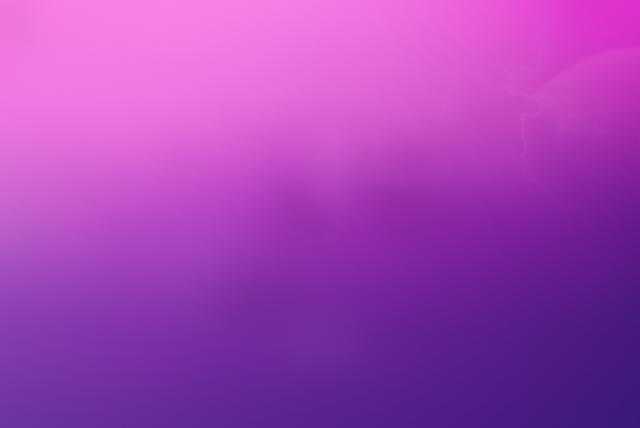
Reproduce this background procedurally as a WebGL 1 fragment shader.

```glsl
precision highp float;
// Soft magenta-to-indigo haze. Three vertical colour ramps are blended across
// the canvas, bent by low-contrast noise, then shaded with broad smoky patches
// and fine curling wisps beneath an arc at the upper right.

uniform vec2 u_resolution;

float hash(vec2 p) {
  vec3 q = fract(vec3(p.xyx) * 0.1031);
  q += dot(q, q.yzx + 33.33);
  return fract((q.x + q.y) * q.z);
}

float noise(vec2 p) {
  vec2 i = floor(p);
  vec2 f = fract(p);
  f = f * f * (3.0 - 2.0 * f);
  float low = mix(hash(i), hash(i + vec2(1.0, 0.0)), f.x);
  float high = mix(hash(i + vec2(0.0, 1.0)), hash(i + 1.0), f.x);
  return mix(low, high, f.y);
}

// Layered noise, centred on zero.
float fbm(vec2 p) {
  float sum = 0.0;
  float gain = 0.5;
  for (int i = 0; i < 5; i++) {
    sum += gain * (noise(p) - 0.5);
    p = mat2(1.6, 1.2, -1.2, 1.6) * p + 7.3;
    gain *= 0.5;
  }
  return sum;
}

// Five evenly spaced colours, joined by overlapping smooth steps.
vec3 ramp(float y, vec3 c0, vec3 c1, vec3 c2, vec3 c3, vec3 c4) {
  vec3 c = c0;
  c += (c1 - c0) * smoothstep(-0.05, 0.30, y);
  c += (c2 - c1) * smoothstep(0.20, 0.55, y);
  c += (c3 - c2) * smoothstep(0.45, 0.80, y);
  c += (c4 - c3) * smoothstep(0.70, 1.05, y);
  return c;
}

// Soft elliptical patch, one at its centre.
float patchAt(vec2 p, vec2 centre, vec2 radius) {
  vec2 d = (p - centre) / radius;
  return exp(-dot(d, d));
}

vec3 backdrop(vec2 p) {
  vec3 left = ramp(p.y, vec3(0.42, 0.20, 0.62), vec3(0.54, 0.25, 0.70),
    vec3(0.77, 0.39, 0.81), vec3(0.94, 0.47, 0.88), vec3(0.97, 0.47, 0.88));
  vec3 middle = ramp(p.y, vec3(0.34, 0.13, 0.55), vec3(0.44, 0.15, 0.61),
    vec3(0.65, 0.20, 0.72), vec3(0.88, 0.40, 0.84), vec3(0.96, 0.48, 0.89));
  vec3 right = ramp(p.y, vec3(0.22, 0.10, 0.47), vec3(0.27, 0.10, 0.48),
    vec3(0.40, 0.10, 0.55), vec3(0.69, 0.17, 0.68), vec3(0.88, 0.18, 0.80));
  // Smooth quadratic blend through the three columns.
  float x = clamp(p.x, 0.0, 1.0);
  return left * (1.0 - x) * (1.0 - 2.0 * x) + middle * 4.0 * x * (1.0 - x)
    + right * x * (2.0 * x - 1.0);
}

// Thin curling filaments from the ridges of warped noise.
float filaments(vec2 p) {
  vec2 bend = vec2(fbm(p * 3.0), fbm(p * 3.0 + 19.0));
  float ridge = abs(fbm(p * vec2(4.0, 6.0) + bend * 3.0));
  return exp(-ridge * 22.0);
}

void main() {
  vec2 uv = gl_FragCoord.xy / u_resolution;
  vec2 p = vec2(uv.x * u_resolution.x / u_resolution.y, uv.y);

  // Cloudy displacement, strongest around the centre.
  float haze = fbm(p * 3.2 + 4.0);
  float cloudy = patchAt(uv, vec2(0.58, 0.62), vec2(0.45, 0.38));
  vec2 drift = vec2(fbm(p * 2.5 + 11.0), haze) * (0.03 + 0.07 * cloudy);
  vec3 colour = backdrop(uv + drift);

  // Broad shadows and pale plumes.
  vec2 q = uv + 2.0 * drift;
  float shade = 0.06 * patchAt(q, vec2(0.48, 0.48), vec2(0.06, 0.08))
    + 0.07 * patchAt(q, vec2(0.64, 0.54), vec2(0.09, 0.09))
    + 0.06 * patchAt(q, vec2(0.42, 0.29), vec2(0.07, 0.07))
    + 0.03 * patchAt(q, vec2(0.03, 0.95), vec2(0.04, 0.07));
  float glow = 0.06 * patchAt(q, vec2(0.52, 0.59), vec2(0.05, 0.09))
    + 0.04 * patchAt(q, vec2(0.34, 0.40), vec2(0.08, 0.14))
    + 0.04 * patchAt(q, vec2(0.50, 0.20), vec2(0.07, 0.08));
  colour *= 1.0 - shade;
  colour += glow * vec3(0.5, 0.7, 0.4);

  // Saturated corner above the arc, pale smoke below it.
  float fromEdge = 1.0 - uv.x;
  float depth = 0.893 - 4.0 * fromEdge * fromEdge - uv.y + 0.03 * haze;
  float arcSpan = smoothstep(0.78, 0.90, uv.x);
  float corner = patchAt(q, vec2(0.95, 1.0), vec2(0.11, 0.13));
  colour = mix(colour, vec3(0.88, 0.19, 0.80), 0.7 * corner);
  float smoke = smoothstep(-0.008, 0.012, depth) * exp(-max(depth, 0.0) * 13.0);
  colour = mix(colour, vec3(0.90, 0.42, 0.84), 0.32 * smoke * arcSpan);

  // Fine wisps gathered at the upper right, fainter near the centre.
  float gathered = 0.16 * patchAt(uv, vec2(0.82, 0.76), vec2(0.14, 0.16))
    + 0.05 * patchAt(uv, vec2(0.55, 0.60), vec2(0.18, 0.20));
  colour = mix(colour, vec3(0.93, 0.45, 0.87), gathered * filaments(p));

  // Slight dither hides banding.
  colour += (hash(floor(uv * vec2(512.0, 342.0))) - 0.5) / 255.0;
  gl_FragColor = vec4(clamp(colour, 0.0, 1.0), 1.0);
}
```
